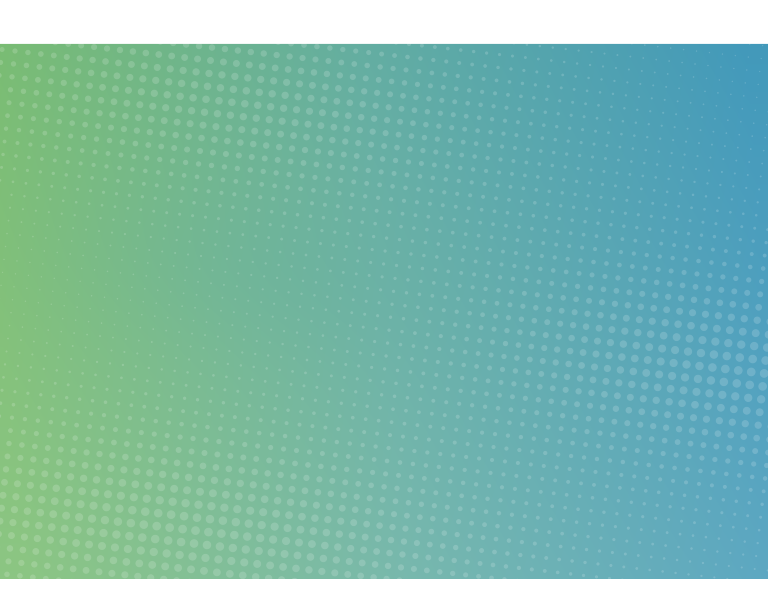
This background is drawn by a WebGL 2 fragment shader. Its source:

```glsl
#version 300 es
precision highp float;
// Green to blue gradient panel with a tilted halftone dot wave, between white margins.

#define PANEL_BOTTOM 0.035
#define PANEL_TOP 0.927
#define CELL 0.0217
#define TILT 0.115
#define DOT_ORIGIN vec2(0.025, 0.915)
#define DOT_OPACITY 0.16
#define DOT_MIN 0.0008
#define DOT_MAX 0.0072
#define GREEN vec3(0.48, 0.74, 0.44)
#define TEAL vec3(0.39, 0.68, 0.63)
#define BLUE vec3(0.26, 0.60, 0.73)

uniform vec2 u_resolution;
out vec4 fragColor;

mat2 rotation(float angle) {
  float c = cos(angle), s = sin(angle);
  return mat2(c, s, -s, c);
}

// Soft elliptical falloff, aligned with the tilted grid
float swell(vec2 p, vec2 center, vec2 size) {
  vec2 d = rotation(TILT) * (p - center) / size;
  return exp(-dot(d, d));
}

// Three-stop horizontal gradient, paler toward the bottom
vec3 panelColor(vec2 p, float aspect) {
  float height = (p.y - PANEL_BOTTOM) / (PANEL_TOP - PANEL_BOTTOM);
  float t = clamp(p.x / aspect + 0.06 * (height - 0.5), 0.0, 1.0);
  vec3 color = t < 0.5 ? mix(GREEN, TEAL, t * 2.0)
                       : mix(TEAL, BLUE, t * 2.0 - 1.0);
  color = mix(color, vec3(1.0), 0.13 * (1.0 - clamp(height, 0.0, 1.0)));
  return mix(color, TEAL, 0.22 * swell(p, vec2(0.47, 0.55), vec2(0.32, 0.13)));
}

// Dot radius swells in three bands
float dotRadius(vec2 p) {
  float wave = 0.85 * swell(p, vec2(0.37, 0.84), vec2(0.55, 0.18))
             + swell(p, vec2(0.30, 0.12), vec2(0.60, 0.19))
             + swell(p, vec2(1.27, 0.38), vec2(0.55, 0.19));
  return mix(DOT_MIN, DOT_MAX, min(wave, 1.0));
}

// Coverage of the halftone grid, with one radius per cell
float halftone(vec2 p, float pixel) {
  vec2 grid = rotation(TILT) * (p - DOT_ORIGIN) / CELL;
  vec2 cell = floor(grid + 0.5);
  vec2 center = DOT_ORIGIN + rotation(-TILT) * cell * CELL;
  float edge = length(p - center) - dotRadius(center);
  return 1.0 - smoothstep(-0.6 * pixel, 0.6 * pixel, edge);
}

void main() {
  vec2 p = gl_FragCoord.xy / u_resolution.y;
  float pixel = 1.0 / u_resolution.y;
  float aspect = u_resolution.x / u_resolution.y;

  vec3 color = panelColor(p, aspect);
  color = mix(color, vec3(1.0), DOT_OPACITY * halftone(p, pixel));

  // White margins above and below the panel
  float edge = max(PANEL_BOTTOM - p.y, p.y - PANEL_TOP);
  color = mix(color, vec3(1.0), smoothstep(-0.5 * pixel, 0.5 * pixel, edge));
  fragColor = vec4(color, 1.0);
}
```
